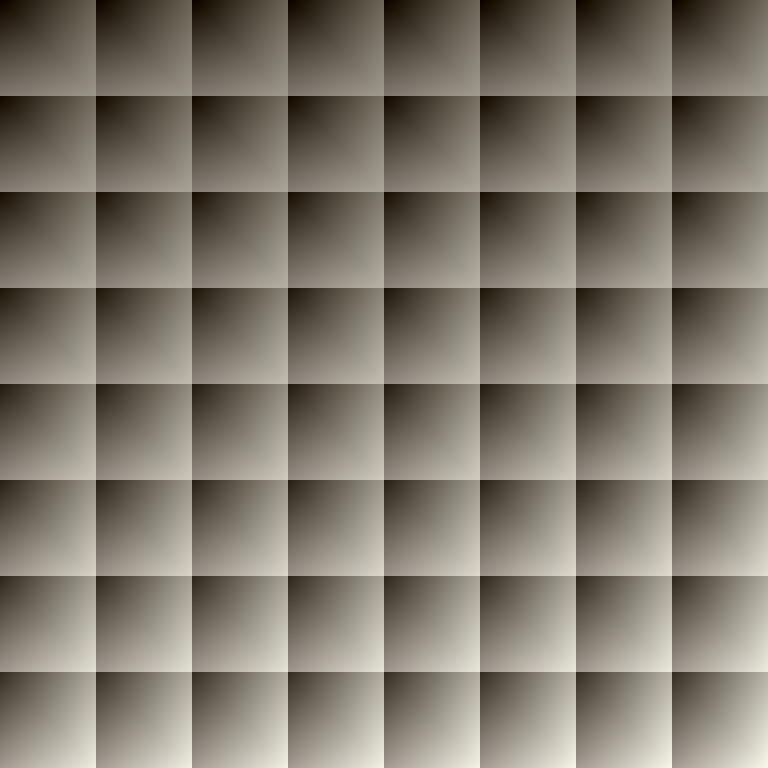
This pattern is drawn by a Shadertoy shader. Its source:

```glsl
// Grid of square tiles, each shaded from a dark upper left to a pale lower right.
#define TILES 8.0
#define CREASE 0.5          // sharpness of the diagonal fold, 0 to 1
#define COLUMN_LIFT 0.04    // brightening from first to last column
#define HUE_SHIFT 0.008     // green on the right, pink below
#define SAMPLES 3           // antialiasing samples per axis
// Corner tones: x in the top row, y in the bottom row
#define TONE_TOP_LEFT vec2(0.04, 0.20)
#define TONE_TOP_RIGHT vec2(0.40, 0.67)
#define TONE_LOW_LEFT vec2(0.50, 0.63)
#define TONE_LOW_RIGHT vec2(0.61, 0.94)

float rowTone(vec2 tones, float row) {
    return mix(tones.x, tones.y, row);
}

// Blend four corner tones, folded along the falling diagonal
float tileTone(vec2 local, vec2 place) {
    float topLeft = rowTone(TONE_TOP_LEFT, place.y);
    float topRight = rowTone(TONE_TOP_RIGHT, place.y);
    float lowLeft = rowTone(TONE_LOW_LEFT, place.y);
    float lowRight = rowTone(TONE_LOW_RIGHT, place.y);
    vec2 slope = vec2(topRight, lowLeft) - topLeft;
    float bend = topLeft + lowRight - topRight - lowLeft;
    float fold = mix(local.x * local.y, min(local.x, local.y), CREASE);
    return topLeft + dot(slope, local) + bend * fold
         + COLUMN_LIFT * place.x * local.x;
}

// Warm grey ramp from near black to cream
vec3 warmGrey(float tone) {
    return vec3(tone, 1.03 * tone - 0.04, 1.03 * tone - 0.085);
}

vec3 pattern(vec2 uv) {
    vec2 grid = vec2(uv.x, 1.0 - uv.y) * TILES;
    vec2 local = fract(grid);
    vec2 place = floor(grid) / (TILES - 1.0);
    vec3 color = warmGrey(tileTone(local, place));
    color.g += HUE_SHIFT * (local.x - local.y);
    return clamp(color, 0.0, 1.0);
}

void mainImage(out vec4 fragColor, in vec2 fragCoord) {
    // Average subpixel samples to smooth the tile edges
    vec3 sum = vec3(0.0);
    for (int j = 0; j < SAMPLES; j++) {
        for (int i = 0; i < SAMPLES; i++) {
            vec2 offset = (vec2(i, j) + 0.5) / float(SAMPLES) - 0.5;
            sum += pattern((fragCoord + offset) / iResolution.xy);
        }
    }
    fragColor = vec4(sum / float(SAMPLES * SAMPLES), 1.0);
}
```
